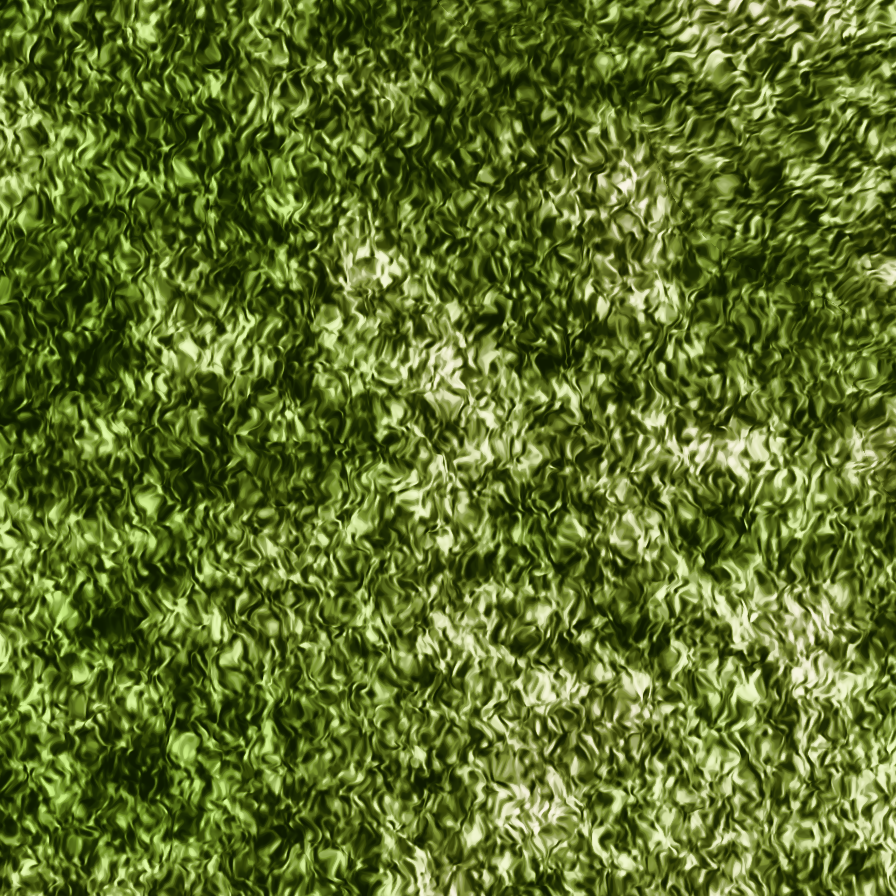
This texture is drawn by a Shadertoy shader. Its source:

```glsl
float hash(vec2 p) {
    return fract(sin(dot(p, vec2(127.1, 311.7))) * 43758.5453);
}

float noise(vec2 p) {
    vec2 cell = floor(p);
    vec2 f = fract(p);
    f = f * f * (3.0 - 2.0 * f);
    float low = mix(hash(cell), hash(cell + vec2(1.0, 0.0)), f.x);
    float high = mix(hash(cell + vec2(0.0, 1.0)), hash(cell + vec2(1.0, 1.0)), f.x);
    return mix(low, high, f.y);
}

// Bends the blades so that they wriggle instead of running straight
vec2 bend(vec2 p, float scale, float amount) {
    vec2 offset = vec2(noise(p * scale + 17.0), noise(p * scale + 53.0)) - 0.5;
    return p + offset * amount;
}

// Noise stretched along a direction tilted clockwise from vertical
float blades(vec2 p, float tilt, vec2 density) {
    vec2 along = vec2(sin(tilt), cos(tilt));
    vec2 across = vec2(along.y, -along.x);
    return noise(vec2(dot(p, across), dot(p, along)) * density + tilt * 31.0);
}

// Tufts leaning to either side of a common direction
float tufts(vec2 p, float lean, float spread, vec2 density) {
    float side = smoothstep(0.38, 0.62, noise(p * 58.0 + 9.0));
    float leftBlade = blades(p, lean - spread, density);
    float rightBlade = blades(p, lean + spread, density);
    return mix(leftBlade, rightBlade, side);
}

// Colours from deep shade to dry straw, spaced by their share of the area
vec3 grassColor(float tone) {
    vec3 deepShade = vec3(0.06, 0.10, 0.00);
    vec3 shade     = vec3(0.12, 0.17, 0.01);
    vec3 darkGreen = vec3(0.23, 0.28, 0.03);
    vec3 midGreen  = vec3(0.36, 0.42, 0.12);
    vec3 litGreen  = vec3(0.50, 0.57, 0.20);
    vec3 paleGreen = vec3(0.62, 0.67, 0.39);
    vec3 straw     = vec3(0.85, 0.88, 0.66);
    vec3 bleached  = vec3(0.95, 0.96, 0.82);
    vec3 color = mix(deepShade, shade, smoothstep(0.0, 0.06, tone));
    color = mix(color, darkGreen, smoothstep(0.06, 0.215, tone));
    color = mix(color, midGreen, smoothstep(0.215, 0.465, tone));
    color = mix(color, litGreen, smoothstep(0.465, 0.68, tone));
    color = mix(color, paleGreen, smoothstep(0.68, 0.84, tone));
    color = mix(color, straw, smoothstep(0.84, 0.95, tone));
    return mix(color, bleached, smoothstep(0.95, 1.0, tone));
}

void mainImage(out vec4 fragColor, in vec2 fragCoord) {
    vec2 p = fragCoord / iResolution.xy;
    vec2 bent = bend(bend(p, 45.0, 0.012), 120.0, 0.005);

    // Upright grass, combed over towards the upper right corner
    float combed = smoothstep(1.35, 1.65, p.x + p.y + 0.3 * (noise(p * 6.0) - 0.5));
    float upright = tufts(bent, -0.05, 0.40, vec2(215.0, 85.0));
    float slanted = tufts(bent, 0.95, 0.25, vec2(215.0, 80.0));
    float strands = mix(upright, slanted, combed);
    float fineStrands = blades(bent, mix(0.1, 0.9, step(0.5, combed)), vec2(310.0, 150.0));

    // Dry clumps and broad lush areas
    float clumps = noise(bent * 30.0 + 4.0);
    float patches = noise(p * 10.0 + 21.0);
    float areas = noise(p * 3.5 + 40.0);
    float dryness = smoothstep(0.0, 0.55, p.x + 0.5 * (areas - 0.5));

    // Weighted sum, spread evenly over the tone range
    float height = (strands - 0.5) + 0.40 * (fineStrands - 0.5);
    height += 0.50 * (clumps - 0.5) + 0.35 * (patches - 0.5);
    height += 0.20 * (areas - 0.5) + 0.10 * (dryness - 0.75);
    float tone = 1.0 / (1.0 + exp(-1.7 * height / 0.235));

    // Lush parts are more saturated than dry ones
    float lush = clamp(1.0 - 0.6 * dryness - 0.7 * (patches - 0.3), 0.0, 1.0);
    vec3 tint = mix(vec3(1.03, 1.0, 1.10), vec3(0.90, 1.03, 0.72), lush);
    fragColor = vec4(clamp(grassColor(tone) * tint, 0.0, 1.0), 1.0);
}
```
